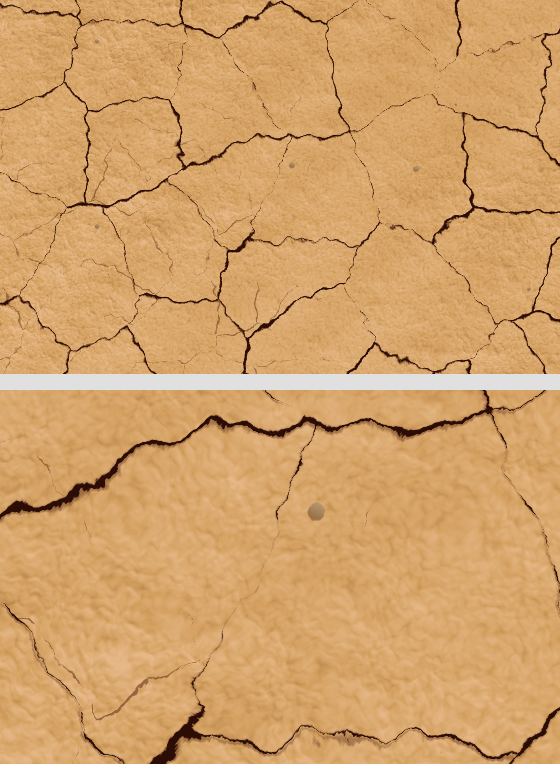
Top, the full canvas; bottom, a detail of the centre.
Reproduce this texture procedurally as a Shadertoy shader.

```glsl
const vec3 SOIL_PALE = vec3(0.865, 0.675, 0.455);
const vec3 SOIL_MID = vec3(0.83, 0.63, 0.38);
const vec3 SOIL_SHADE = vec3(0.77, 0.57, 0.34);
const vec3 CRACK_WALL = vec3(0.50, 0.31, 0.17);
const vec3 CRACK_CORE = vec3(0.17, 0.05, 0.02);
const vec3 STONE = vec3(0.66, 0.52, 0.36);

const float PLATE_SCALE = 3.8;      // plates per canvas height
const float HAIR_SCALE = 7.5;       // hairline cells per canvas height
const float CLOD_SCALE = 17.0;
const float GRAIN_SCALE = 120.0;
const float STONE_SCALE = 6.0;
const float CRACK_WANDER = 0.028;
const float CRACK_CRUMBLE = 0.0030;
const vec2 PLATE_WIDTH = vec2(-0.0005, 0.0031); // half widths, closed to open
const vec2 HAIR_WIDTH = vec2(-0.0018, 0.0010);
const vec2 HAIR_CENTRE = vec2(0.35, 0.22);
const vec2 SUN = vec2(0.4, 0.9);
const float RELIEF = 13.0;
const float MOTTLE = 0.45;
const float GRAIN = 1.5;
const mat2 TURN = mat2(0.8, 0.6, -0.6, 0.8);

vec2 hash2(vec2 p) {
    vec3 q = fract(p.xyx * vec3(0.1031, 0.1030, 0.0973));
    q += dot(q, q.yzx + 33.33);
    return fract((q.xx + q.yz) * q.zy);
}

// Layered, folded sines
vec2 wander(vec2 p) {
    vec2 sum = vec2(0.0);
    float amp = 0.5;
    for (int i = 0; i < 6; i++) {
        p = TURN * p * 1.9;
        sum += amp * sin(p.yx + 1.7 * sum.yx + float(i));
        amp *= 0.65;
    }
    return sum;
}

// Squared distance to the nearest scattered point
float cellular(vec2 p) {
    vec2 cell = floor(p), f = p - cell;
    float best = 2.0;
    for (int y = -1; y <= 1; y++)
    for (int x = -1; x <= 1; x++) {
        vec2 o = vec2(x, y);
        vec2 d = o + hash2(cell + o) - f;
        best = min(best, dot(d, d));
    }
    return best;
}

float soilHeight(vec2 p) {
    float sum = 0.0, amp = 0.45;
    p *= CLOD_SCALE;
    for (int i = 0; i < 4; i++) {
        sum -= amp * cellular(p);
        p = TURN * p * 2.1 + 7.3;
        amp *= 0.58;
    }
    return sum;
}

vec2 seed(vec2 cell) {
    return 0.08 + 0.84 * hash2(cell + 17.0);
}

// Signed distance to cell borders, each border with its own half width
float crackGap(vec2 p, float scale, vec2 widths, float swell) {
    vec2 q = p * scale, cell = floor(q), f = q - cell;
    vec2 home = vec2(0.0), toHome = vec2(9.0);
    for (int y = -1; y <= 1; y++)
    for (int x = -1; x <= 1; x++) {
        vec2 o = vec2(x, y), d = o + seed(cell + o) - f;
        if (dot(d, d) < dot(toHome, toHome)) { toHome = d; home = o; }
    }
    float gap = 1.0;
    for (int y = -2; y <= 2; y++)
    for (int x = -2; x <= 2; x++) {
        vec2 o = home + vec2(x, y), d = o + seed(cell + o) - f;
        vec2 across = d - toHome;
        if (dot(across, across) < 0.0001) continue;
        float border = dot(0.5 * (d + toHome), normalize(across)) / scale;
        float openness = hash2(2.0 * cell + home + o + 5.0).x;
        gap = min(gap, border - mix(widths.x, widths.y, openness) - swell);
    }
    return gap;
}

void mainImage(out vec4 fragColor, in vec2 fragCoord) {
    float px = 1.0 / iResolution.y;
    vec2 p = fragCoord * px + 3.0;
    vec2 canvas = p - 3.0;

    // Soil: patches, mottles, grain and sunlit clods
    vec2 patches = wander(p * 2.3);
    vec2 mottles = wander(p * 13.0);
    vec2 ground = p + 0.010 * mottles;
    float relief = soilHeight(ground) - soilHeight(ground + 0.0035 * SUN);
    float roughness = 0.8 + 0.45 * patches.y;
    float grain = 0.25 - cellular(ground * GRAIN_SCALE);
    float tone = 0.45 + 0.25 * patches.x + 0.2 * (0.5 - canvas.y)
               + MOTTLE * mottles.y + GRAIN * grain + RELIEF * roughness * relief;
    tone = clamp(tone, -2.8, 2.0);
    vec3 color = tone < 0.0 ? mix(SOIL_MID, SOIL_SHADE, -tone)
                            : mix(SOIL_MID, SOIL_PALE, tone);

    // Sparse small stones with a shadow away from the sun
    vec2 stoneCell = floor(p * STONE_SCALE);
    vec2 pick = hash2(stoneCell + 41.0);
    vec2 offset = (fract(p * STONE_SCALE) - 0.3 - 0.4 * pick.yx) / STONE_SCALE;
    offset += 0.003 * wander(p * 30.0);
    float radius = mix(0.003, 0.008, pick.y * pick.y);
    float present = step(pick.x, 0.2);
    float shadow = 1.0 - smoothstep(-px, px, length(offset + 0.002 * SUN) - radius);
    float stone = 1.0 - smoothstep(-px, px, length(offset) - radius);
    color = mix(color, CRACK_WALL, 0.6 * shadow * present);
    color = mix(color, STONE + 0.08 * dot(offset, SUN) / radius, stone * present);

    // Crumbling edges: borders jitter and open or pinch along their length
    vec2 crumble = wander(p * 55.0);
    vec2 bent = p + CRACK_WANDER * wander(p * 5.0) + CRACK_CRUMBLE * crumble;
    float swell = 0.0010 * wander(p * 6.0 + 4.0).x + 0.0009 * crumble.y;

    // Hairline cracks, densest around one corner
    float sparse = smoothstep(0.25, 0.9, length(canvas - HAIR_CENTRE));
    float hair = crackGap(bent + 0.3, HAIR_SCALE, HAIR_WIDTH, swell - 0.0026 * sparse);
    color = mix(color, CRACK_WALL, 0.75 * (1.0 - smoothstep(-0.5 * px, 0.8 * px, hair)));

    // Plate cracks: lit lower wall, then dark core
    float core = crackGap(bent, PLATE_SCALE, PLATE_WIDTH, swell);
    float wall = crackGap(bent + 0.0025 * SUN, PLATE_SCALE, PLATE_WIDTH, swell);
    float lip = 1.0 - smoothstep(-0.001, 0.0018, min(core, wall));
    color = mix(color, CRACK_WALL, 0.6 * lip);
    color = mix(color, CRACK_CORE, 1.0 - smoothstep(-0.6 * px, 0.7 * px, core));

    fragColor = vec4(color, 1.0);
}
```
